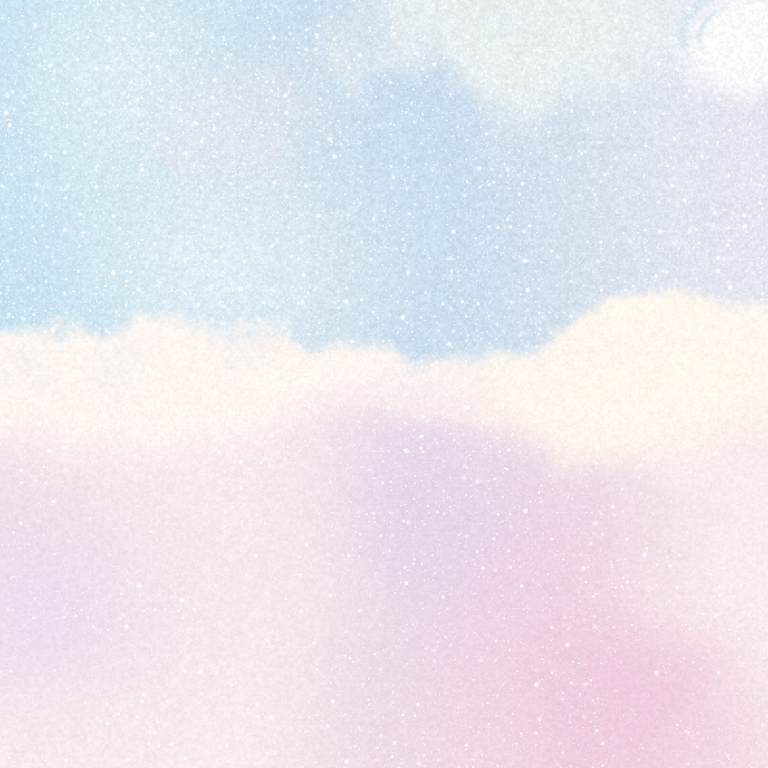
This background is drawn by a WebGL 2 fragment shader. Its source:

```glsl
#version 300 es
precision highp float;
// Pastel sky over a bank of pink and cream clouds, dusted with fine glitter.
uniform vec2 u_resolution;
out vec4 outColor;

const vec3 SKY_BLUE = vec3(0.795, 0.87, 0.935);
const vec3 SKY_AQUA = vec3(0.765, 0.88, 0.945);
const vec3 SKY_PALE = vec3(0.89, 0.945, 0.965);
const vec3 SKY_LILAC = vec3(0.895, 0.905, 0.945);
const vec3 VEIL = vec3(0.925, 0.945, 0.945);
const vec3 CREAM = vec3(1.0, 0.972, 0.93);
const vec3 CREST = vec3(0.995, 0.965, 0.945);
const vec3 BLUSH = vec3(0.97, 0.92, 0.94);
const vec3 PEACH = vec3(0.985, 0.93, 0.93);
const vec3 LILAC = vec3(0.92, 0.87, 0.935);
const vec3 LAVENDER = vec3(0.875, 0.835, 0.915);
const vec3 MAUVE = vec3(0.925, 0.845, 0.905);
const vec3 PINK = vec3(0.94, 0.79, 0.87);
const float GRAIN_AMOUNT = 0.06;
const float GRAIN_SCALE = 400.0;
const float EDGE_ROUGHNESS = 0.055;
const int GLITTER_LAYERS = 5;
const float GLITTER_CELLS = 52.0;

float hash(vec2 p) {
  vec3 q = fract(p.xyx * vec3(0.1031, 0.1030, 0.0973));
  q += dot(q, q.yzx + 33.33);
  return fract((q.x + q.y) * q.z);
}

float noise(vec2 p) {
  vec2 i = floor(p), f = fract(p);
  f = f * f * (3.0 - 2.0 * f);
  return mix(mix(hash(i), hash(i + vec2(1, 0)), f.x),
             mix(hash(i + vec2(0, 1)), hash(i + vec2(1, 1)), f.x), f.y);
}

float fbm(vec2 p) {
  float sum = 0.0, amp = 0.5;
  for (int i = 0; i < 5; i++) {
    sum += amp * noise(p);
    p = mat2(0.8, 0.6, -0.6, 0.8) * p * 2.03 + 7.1;
    amp *= 0.5;
  }
  return sum;
}

// Soft elliptical spot of light
float glow(vec2 p, vec2 center, vec2 radius) {
  vec2 d = (p - center) / radius;
  return exp(-dot(d, d));
}

// Height of the cloud crest: low saddle, then a tall mound on the right
float crestHeight(float x) {
  return 0.577 + 0.010 * glow(vec2(x, 0), vec2(0.22, 0), vec2(0.07, 1))
       - 0.042 * smoothstep(0.24, 0.60, x) + 0.093 * smoothstep(0.64, 0.85, x)
       - 0.015 * smoothstep(0.87, 0.94, x);
}

vec3 skyColor(vec2 p, float billow) {
  vec3 c = mix(SKY_BLUE, SKY_AQUA, 1.0 - smoothstep(0.0, 0.45, p.x));
  c = mix(c, SKY_LILAC, smoothstep(0.55, 0.98, p.x));
  c = mix(c, SKY_PALE, 0.85 * glow(p, vec2(0.29, 0.65), vec2(0.19, 0.15)));
  c = mix(c, SKY_PALE, 0.75 * glow(p, vec2(0.15, 0.90), vec2(0.15, 0.17)));
  // Veil clouds near the top
  vec2 q = p + 0.16 * (billow - 0.5);
  float veil = glow(q, vec2(0.68, 0.98), vec2(0.25, 0.12));
  c = mix(c, VEIL, smoothstep(0.1, 0.85, veil + 0.4 * (billow - 0.5)) * 0.9);
  float wisp = glow(q, vec2(0.33, 0.855), vec2(0.11, 0.075));
  c = mix(c, SKY_LILAC, smoothstep(0.15, 1.0, wisp + 1.2 * (billow - 0.5)) * 0.65);
  // Bright corner puff with faint curved rims
  float puff = length((p - vec2(0.965, 0.95)) / vec2(0.075, 0.06));
  c = mix(c, vec3(0.99), 0.9 * (1.0 - smoothstep(0.45, 1.5, puff + billow - 0.5)));
  float rim = exp(-pow((puff - 1.0) / 0.07, 2.0)) + exp(-pow((puff - 0.72) / 0.05, 2.0));
  return mix(c, SKY_BLUE, 0.6 * rim * smoothstep(0.97, 0.90, p.x) * smoothstep(0.91, 0.96, p.y));
}

vec3 cloudColor(vec2 p, float billow) {
  vec2 q = p + 0.08 * (billow - 0.5);
  vec3 c = mix(BLUSH, PEACH, 0.5 * glow(q, vec2(0.32, 0.1), vec2(0.13, 0.25)));
  c = mix(c, LILAC, 0.85 * glow(q, vec2(0.04, 0.21), vec2(0.19, 0.13)));
  c = mix(c, MAUVE, 0.45 * glow(q, vec2(0.0, 0.32), vec2(0.14, 0.10)));
  c = mix(c, MAUVE, 0.95 * glow(q, vec2(0.66, 0.29), vec2(0.22, 0.21)));
  c = mix(c, LAVENDER, 0.75 * glow(q, vec2(0.54, 0.34), vec2(0.10, 0.17)));
  c = mix(c, PINK, 0.9 * glow(q, vec2(0.78, 0.06), vec2(0.24, 0.22)));
  c = mix(c, MAUVE, 0.5 * glow(q, vec2(0.52, 0.03), vec2(0.12, 0.17)));
  c = mix(c, PEACH, 0.85 * smoothstep(0.78, 1.0, q.x + 0.25 * (q.y - 0.2)) * smoothstep(0.0, 0.3, q.y));
  // Lit crest along the whole bank
  c = mix(c, CREST, smoothstep(0.43, 0.52, q.y + 0.05 * smoothstep(0.5, 0.2, q.x)));
  // Warm mound with a soft, shaded underside
  float base = 0.465 - 0.075 * smoothstep(0.60, 0.73, q.x) + 0.04 * smoothstep(0.76, 0.95, q.x);
  float mound = smoothstep(base - 0.04, base + 0.065, q.y) * smoothstep(0.48, 0.70, q.x);
  c = mix(c, CREAM, mound * 0.95);
  // Rounded folds shaded near the crest
  float fold = smoothstep(0.45, 0.75, fbm(p * vec2(15.0, 17.0) + billow)) * glow(p, vec2(0.4, 0.51), vec2(0.5, 0.05));
  return mix(c, SKY_LILAC, 0.32 * fold);
}

// Jittered specks, one per cell, in layers of shrinking size
float glitter(vec2 p, float density) {
  float sum = 0.0;
  for (int i = 0; i < GLITTER_LAYERS; i++) {
    float layer = float(i);
    vec2 g = p * GLITTER_CELLS * pow(1.4, layer) + layer * 17.3;
    vec2 id = floor(g);
    float size = mix(0.08, 0.19, hash(id + 5.7));
    vec2 spot = 0.27 + 0.46 * vec2(hash(id + 11.3), hash(id + 29.9));
    float speck = 1.0 - smoothstep(size * 0.45, size * 1.25, length(fract(g) - spot));
    sum += speck * step(hash(id), density) * mix(0.3, 1.0, hash(id + 41.1));
  }
  return min(sum, 1.0);
}

void main() {
  vec2 p = gl_FragCoord.xy / u_resolution;
  float billow = fbm(p * 9.0 + 3.0);
  float edge = p.y - crestHeight(p.x) - EDGE_ROUGHNESS * (fbm(p * 22.0) - 0.5);
  float cloud = 1.0 - smoothstep(-0.018, 0.012, edge);
  vec3 color = mix(skyColor(p, billow), cloudColor(p, billow), cloud);
  // Paper grain and glitter, thickest in the sky and down the middle
  float grain = noise(p * GRAIN_SCALE) + 0.5 * noise(p * GRAIN_SCALE * 0.47) - 0.75;
  color += GRAIN_AMOUNT * mix(1.0, 0.65, cloud) * grain;
  float density = mix(0.27, 0.09, cloud) + 0.16 * glow(p, vec2(0.60, 0.30), vec2(0.22, 0.35));
  density += 0.12 * glow(p, vec2(0.2, 0.8), vec2(0.2, 0.25)) + 0.25 * (billow - 0.5);
  color = mix(color, vec3(1.0), 0.9 * glitter(p, density));
  outColor = vec4(clamp(color, 0.0, 1.0), 1.0);
}
```
